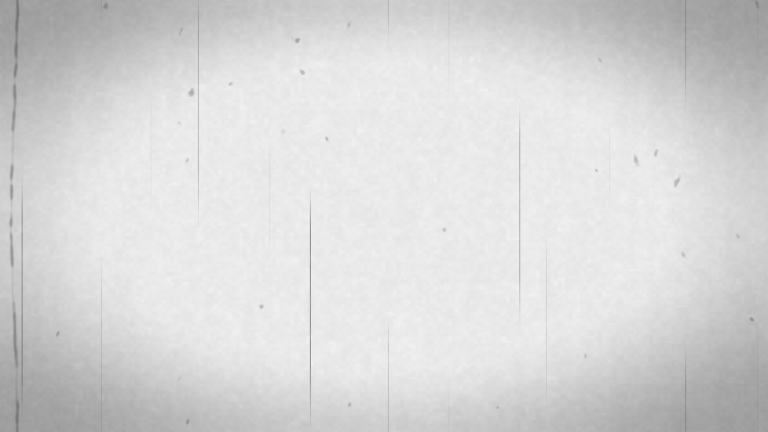
This texture is drawn by a Shadertoy shader. Its source:

```glsl
// Aged film frame: pale grey paper grain under a dark oval vignette, with thin
// vertical scratches, small dust specks and a ragged worn line near the left.
// All parts use wrapped distances or wrapped noise, so the frame tiles.

#define PAPER_TONE 0.916
#define VIGNETTE_DEPTH 0.292
#define VIGNETTE_START 0.66
#define VIGNETTE_END 1.31
#define GRAIN_AMOUNT 0.029
#define STREAK_AMOUNT 0.012
#define SCRATCH_COUNT 13
#define SCRATCH_HALF_WIDTH 0.0011
#define SCRATCH_DARKNESS 0.56
#define SPECK_COUNT 28
#define SPECK_DARKNESS 0.25
#define WEAR_DARKNESS 0.20

const float TAU = 6.28318;

float hash(vec2 p) {
    vec3 q = fract(p.xyx * vec3(0.1031, 0.1030, 0.0973));
    q += dot(q, q.yzx + 33.33);
    return fract((q.x + q.y) * q.z);
}

// Wraps a whole cell index; the half step keeps rounding errors off the seam
vec2 wrapCell(vec2 cell, vec2 cells) {
    return floor(mod(cell + 0.5, cells));
}

// Value noise over the unit square, wrapping after a whole number of cells
float wrapNoise(vec2 uv, vec2 cells, float seed) {
    vec2 p = uv * cells;
    vec2 i = floor(p);
    vec2 f = fract(p);
    f = f * f * (3.0 - 2.0 * f);
    vec2 a = wrapCell(i, cells) + seed;
    vec2 b = wrapCell(i + 1.0, cells) + seed;
    return mix(mix(hash(a), hash(vec2(b.x, a.y)), f.x),
               mix(hash(vec2(a.x, b.y)), hash(b), f.x), f.y);
}

// Oval darkening, rounded at the borders so neighbouring tiles join softly
float vignette(vec2 uv) {
    vec2 border = 1.0 - abs(2.0 * uv - 1.0);
    vec2 fromCentre = 1.0 - sqrt(border * border + 0.006);
    return smoothstep(VIGNETTE_START, VIGNETTE_END, length(fromCentre * vec2(0.99, 1.02)));
}

// Fine mottling, pale flecks and faint vertical streaks
float paperGrain(vec2 uv) {
    float fine = wrapNoise(uv, vec2(210.0, 120.0), 11.0) - 0.5;
    float coarse = wrapNoise(uv, vec2(104.0, 60.0), 47.0) - 0.5;
    float fleck = smoothstep(0.75, 1.0, wrapNoise(uv, vec2(150.0, 96.0), 83.0));
    float streak = wrapNoise(uv, vec2(80.0, 4.0), 29.0) - 0.5;
    return GRAIN_AMOUNT * (0.8 * fine + 0.6 * coarse + 0.6 * fleck) + STREAK_AMOUNT * streak;
}

// Hairline scratches: crisp across, fading out along their length
float scratches(vec2 uv, float aspect, float pixel) {
    float dirt = 0.0;
    for (int i = 0; i < SCRATCH_COUNT; i++) {
        float id = float(i);
        float x = (id + 0.15 + 0.7 * hash(vec2(id, 3.0))) / float(SCRATCH_COUNT);
        float strength = fract(id * 0.618 + 0.85);
        float reach = mix(0.15, 0.4, hash(vec2(id, 17.0))) + 0.28 * strength;
        float along = fract(uv.y - hash(vec2(id, 31.0))) / reach;
        float across = uv.x - x;
        across = abs(across - round(across)) * aspect;
        float line = 1.0 - smoothstep(SCRATCH_HALF_WIDTH - 0.5 * pixel,
                                      SCRATCH_HALF_WIDTH + 0.5 * pixel, across);
        float fade = smoothstep(0.0, 0.3, along) * (1.0 - smoothstep(0.8, 1.0, along));
        float worn = 0.75 + 0.25 * wrapNoise(vec2(x, uv.y), vec2(60.0, 40.0), id);
        float darkness = mix(0.04, SCRATCH_DARKNESS, pow(strength, 2.6));
        dirt = max(dirt, line * fade * worn * darkness);
    }
    return dirt;
}

// Dust: small, soft, ragged ellipses, mostly upright
float specks(vec2 uv, float aspect, float pixel) {
    float ragged = 0.5 + wrapNoise(uv, vec2(200.0, 112.0), 61.0);
    float dirt = 0.0;
    for (int i = 0; i < SPECK_COUNT; i++) {
        float id = float(i);
        vec2 d = uv - vec2(hash(vec2(id, 101.0)), hash(vec2(id, 137.0)));
        d = (d - round(d)) * vec2(aspect, 1.0);
        d.x += d.y * (hash(vec2(id, 149.0)) - 0.5);
        float size = hash(vec2(id, 163.0));
        float radius = mix(0.0022, 0.0052, size * size);
        float stretch = mix(0.8, 2.0, hash(vec2(id, 181.0)));
        float edge = length(d / vec2(1.0, stretch)) * ragged - radius;
        float soft = 0.5 * pixel + 0.0018;
        float strength = mix(0.25, 1.0, hash(vec2(id, 197.0)));
        dirt = max(dirt, strength * (1.0 - smoothstep(-soft, soft, edge)));
    }
    return dirt * SPECK_DARKNESS;
}

// Broken, wavering line of wear beside the left border
float wornLine(vec2 uv, float aspect, float pixel) {
    float wobble = wrapNoise(vec2(0.0, uv.y), vec2(1.0, 34.0), 5.0) - 0.5;
    float dashes = wrapNoise(vec2(0.0, uv.y), vec2(1.0, 64.0), 71.0);
    float patches = wrapNoise(vec2(0.0, uv.y), vec2(1.0, 9.0), 91.0);
    float x = 0.0185 + 0.004 * cos(TAU * uv.y) + 0.0018 * wobble;
    float across = uv.x - x;
    across = abs(across - round(across)) * aspect;
    float width = 0.002 + 0.003 * dashes;
    float line = 1.0 - smoothstep(0.0, width + pixel, across);
    return WEAR_DARKNESS * line * (0.3 + smoothstep(0.3, 0.75, 0.6 * dashes + 0.4 * patches));
}

void mainImage(out vec4 fragColor, in vec2 fragCoord) {
    vec2 uv = fragCoord / iResolution.xy;
    float aspect = iResolution.x / iResolution.y;
    float pixel = 1.0 / iResolution.y;

    float tone = PAPER_TONE - VIGNETTE_DEPTH * vignette(uv) + paperGrain(uv);
    tone *= 1.0 - scratches(uv, aspect, pixel);
    tone *= 1.0 - specks(uv, aspect, pixel);
    tone *= 1.0 - wornLine(uv, aspect, pixel);
    fragColor = vec4(vec3(tone), 1.0);
}
```
